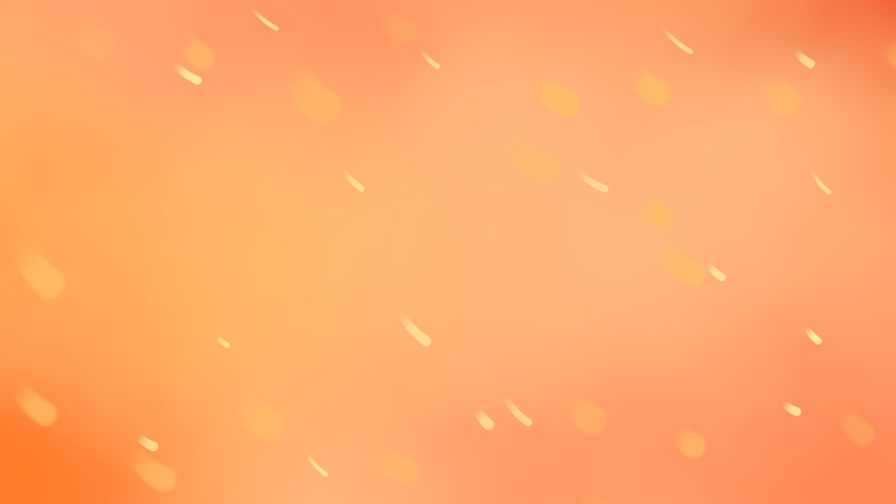
Write a WebGL 2 fragment shader that draws this background.

```glsl
#version 300 es
precision highp float;
// Warm peach and coral haze with drifting soft embers and bright slanted sparks.

uniform vec2 u_resolution;
out vec4 fragColor;

// Haze colours
const vec3 PEACH     = vec3(1.00, 0.715, 0.495);
const vec3 AMBER     = vec3(1.00, 0.725, 0.410);
const vec3 ORANGE    = vec3(1.00, 0.66, 0.33);
const vec3 APRICOT   = vec3(1.00, 0.63, 0.41);
const vec3 CORAL     = vec3(1.00, 0.575, 0.385);
const vec3 ROSE      = vec3(1.00, 0.53, 0.34);
const vec3 DEEP_RED  = vec3(0.94, 0.38, 0.20);
const vec3 TANGERINE = vec3(1.00, 0.49, 0.18);

// Particle colours
const vec3 EMBER = vec3(1.00, 0.75, 0.39);
const vec3 SPARK = vec3(1.00, 0.91, 0.61);

// Sizes in canvas heights; each pair is smallest and largest
const float CELL         = 0.25;
const vec2  EMBER_LENGTH = vec2(0.025, 0.075);
const vec2  EMBER_RADIUS = vec2(0.023, 0.036);
const vec2  EMBER_ALPHA  = vec2(0.20, 0.80);
const float EMBER_SOFT   = 0.007;
const vec2  SPARK_LENGTH = vec2(0.022, 0.085);
const vec2  SPARK_RADIUS = vec2(0.0042, 0.014);
const vec2  SPARK_ALPHA  = vec2(0.70, 1.00);
const float SPARK_SOFT   = 0.0020;
const vec2  FALL_ANGLE   = vec2(-0.90, -0.55);
const float BEND         = 0.05;
const vec2  DENSITY      = vec2(0.25, 0.80); // middle band, outer bands
const float WARP         = 0.20;
const float MOTTLE       = 0.04;

float hash(vec2 p) {
    vec3 q = fract(p.xyx * vec3(0.1031, 0.1030, 0.0973));
    q += dot(q, q.yzx + 33.33);
    return fract((q.x + q.y) * q.z);
}

float noise(vec2 p) {
    vec2 i = floor(p), f = fract(p);
    f = f * f * f * (f * (f * 6.0 - 15.0) + 10.0);
    return mix(mix(hash(i), hash(i + vec2(1, 0)), f.x),
               mix(hash(i + vec2(0, 1)), hash(i + vec2(1, 1)), f.x), f.y);
}

float cloud(vec2 p) {
    return 0.6 * noise(p) + 0.27 * noise(p * 2.1 + 7.3) + 0.13 * noise(p * 4.3 + 19.1);
}

// Elliptical gaussian stain of colour
vec3 wash(vec3 colour, vec2 p, vec2 centre, vec2 size, vec3 tint) {
    vec2 d = (p - centre) / size;
    return mix(colour, tint, exp(-dot(d, d)));
}

vec3 haze(vec2 p) {
    vec2 w = p + WARP * (vec2(cloud(p * 3.0 + 11.0), cloud(p * 3.0 + 47.0)) - 0.5);
    vec3 c = PEACH;
    c = wash(c, w, vec2(0.38, 0.42), vec2(0.52, 0.36), AMBER);
    c = wash(c, w, vec2(0.00, 0.58), vec2(0.36, 0.26), ORANGE);
    c = wash(c, w, vec2(1.25, 1.08), vec2(0.66, 0.19), APRICOT);
    c = wash(c, w, vec2(0.02, 1.02), vec2(0.42, 0.20), APRICOT);
    c = wash(c, w, vec2(0.62, 1.02), vec2(0.32, 0.25), CORAL);
    c = wash(c, w, vec2(1.84, 0.68), vec2(0.22, 0.24), APRICOT);
    c = wash(c, w, vec2(1.14, 0.06), vec2(0.38, 0.23), mix(CORAL, APRICOT, 0.5));
    c = wash(c, w, vec2(1.74, 0.05), vec2(0.36, 0.32), ROSE);
    c = wash(c, w, vec2(1.74, 1.03), vec2(0.24, 0.19), DEEP_RED);
    c = wash(c, w, vec2(0.00, 0.02), vec2(0.35, 0.32), TANGERINE);
    return c + MOTTLE * vec3(0.0, 1.0, 0.8) * (cloud(w * 4.0 + 83.0) - 0.5);
}

// Tapered streak: head at the origin, fading tail of the given length behind it
float streak(vec2 p, float angle, float len, float radius, float soft) {
    vec2 dir = vec2(cos(angle), sin(angle));
    vec2 q = vec2(dot(p, dir), dot(p, vec2(-dir.y, dir.x)));
    float t = clamp(q.x / len + 1.0, 0.0, 1.0);
    q.y += BEND * len * 4.0 * t * (1.0 - t);
    float d = length(vec2(q.x - (t - 1.0) * len, q.y)) - radius * mix(0.8, 1.0, t);
    float fade = smoothstep(-len - radius, -0.35 * len, q.x);
    return fade * (1.0 - smoothstep(-soft, soft, d));
}

// One particle at most per cell, fewer across the middle of the canvas
vec3 scatter(vec3 colour, vec2 p, float seed, vec2 lengths, vec2 radii,
             vec2 alphas, float soft, vec3 tint) {
    vec2 home = floor(p / CELL);
    for (int y = -1; y <= 1; y++)
    for (int x = -1; x <= 1; x++) {
        vec2 id = home + vec2(x, y);
        vec2 key = id + seed;
        vec2 head = (id + 0.12 + 0.76 * vec2(hash(key), hash(key + 31.7))) * CELL;
        float density = mix(DENSITY.x, DENSITY.y, smoothstep(0.10, 0.35, abs(head.y - 0.5)));
        if (hash(key + 67.1) > density) continue;
        float angle = mix(FALL_ANGLE.x, FALL_ANGLE.y, hash(key + 91.3));
        float len = mix(lengths.x, lengths.y, hash(key + 113.9));
        float radius = mix(radii.x, radii.y, pow(hash(key + 151.3), 2.0));
        float alpha = mix(alphas.x, alphas.y, hash(key + 173.7));
        colour = mix(colour, tint, alpha * streak(p - head, angle, len, radius, soft));
    }
    return colour;
}

void main() {
    vec2 p = gl_FragCoord.xy / u_resolution.y;
    float pixel = 0.7 / u_resolution.y;
    vec3 colour = haze(p);
    colour = scatter(colour, p, 211.0, EMBER_LENGTH, EMBER_RADIUS, EMBER_ALPHA,
                     max(EMBER_SOFT, pixel), EMBER);
    colour = scatter(colour, p, 523.0, SPARK_LENGTH, SPARK_RADIUS, SPARK_ALPHA,
                     max(SPARK_SOFT, pixel), SPARK);
    fragColor = vec4(clamp(colour, 0.0, 1.0), 1.0);
}
```
